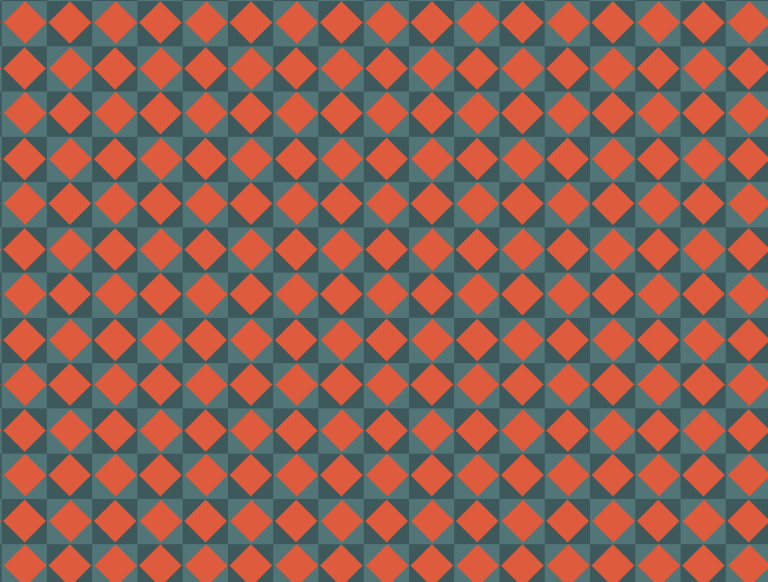
This pattern is drawn by a WebGL 1 fragment shader. Its source:

```glsl
precision highp float;

uniform vec2 u_resolution;

const float CELLS_ACROSS = 16.97;
const vec2 GRID_ORIGIN = vec2(0.037, 0.024);
const float DIAMOND_RADIUS = 0.472;

const vec3 ORANGE = vec3(0.87, 0.355, 0.24);
const vec3 LIGHT_TEAL = vec3(0.32, 0.46, 0.47);
const vec3 DARK_TEAL = vec3(0.24, 0.35, 0.36);

// Square wave of period 2 with edges one pixel wide: +1 on even cells, -1 on odd
vec2 softSquareWave(vec2 p, float pixel) {
  vec2 triangle = 0.5 - abs(mod(p + 0.5, 2.0) - 1.0);
  return clamp(2.0 * triangle / pixel, -1.0, 1.0);
}

float checker(vec2 p, float pixel) {
  vec2 wave = softSquareWave(p, pixel);
  return 0.5 + 0.5 * wave.x * wave.y;
}

float diamondDistance(vec2 p, float radius) {
  return (abs(p.x) + abs(p.y) - radius) * 0.70711;
}

// Small misregistration: sideways by tile shade, upward by row
vec2 diamondShift(vec2 cell) {
  float isDark = mod(cell.x + cell.y, 2.0);
  float isOddRow = mod(cell.y, 2.0);
  return vec2(mix(0.020, 0.006, isDark), mix(-0.027, -0.011, isOddRow));
}

float coverage(float distance, float pixel) {
  return clamp(0.5 - distance / pixel, 0.0, 1.0);
}

void main() {
  // Grid space, counted from the top left corner
  float pixel = CELLS_ACROSS / u_resolution.x;
  vec2 fromTop = vec2(gl_FragCoord.x, u_resolution.y - gl_FragCoord.y);
  vec2 grid = fromTop * pixel - GRID_ORIGIN;
  vec2 cell = floor(grid);

  // Checkered ground
  vec3 color = mix(DARK_TEAL, LIGHT_TEAL, checker(grid, pixel));

  // One diamond per tile
  vec2 local = grid - cell - 0.5 - diamondShift(cell);
  float diamond = diamondDistance(local, DIAMOND_RADIUS);
  color = mix(color, ORANGE, coverage(diamond, pixel));

  gl_FragColor = vec4(color, 1.0);
}
```
